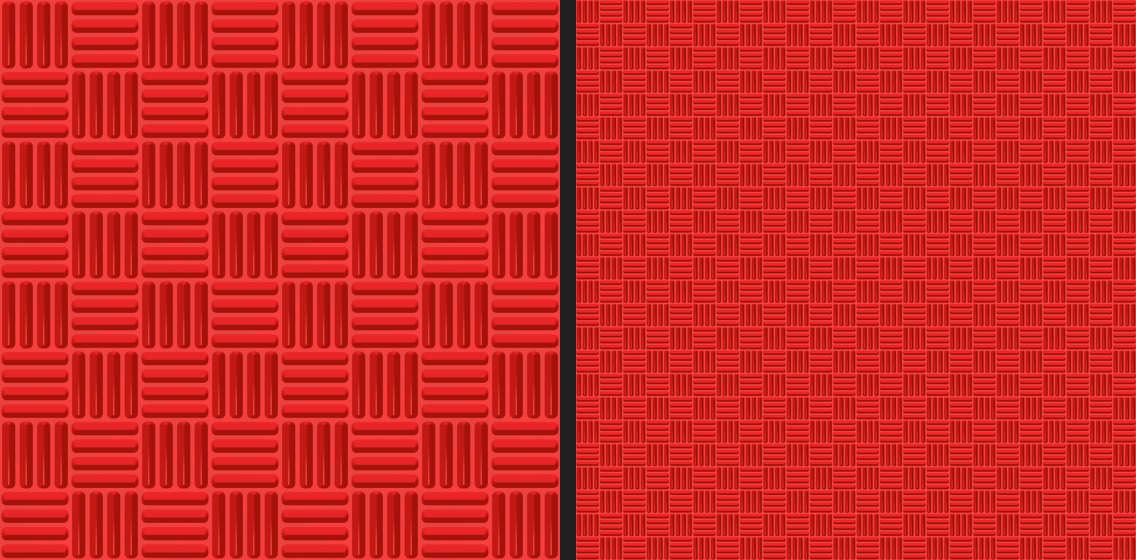
Left: one tile. Right: repeated 3 by 3.
Write a WebGL 2 fragment shader that draws this pattern.

```glsl
#version 300 es
precision highp float;
// Red rubber mat: an 8 by 8 basket weave of cells, each with four raised bars.

uniform vec2 u_resolution;
out vec4 fragColor;

const float CELLS = 8.0;
const float BARS = 4.0;
const vec2 BAR_HALF = vec2(0.476, 0.092);  // half length, half width, in cells
const float CORNER = 0.07;
const float RIDGE_END = 0.055;             // distance from ridge end to bar end
const float RIDGE_DROP = 0.010;            // level bars have a lowered ridge

const vec3 DARK = vec3(0.64, 0.07, 0.04);
const vec3 MID = vec3(0.76, 0.10, 0.08);
const vec3 BRIGHT = vec3(0.925, 0.145, 0.155);
const vec3 PALE = vec3(0.92, 0.26, 0.25);
const vec3 BASE = vec3(0.97, 0.245, 0.245);
const vec3 SHADE = vec3(0.89, 0.19, 0.18);
const vec3 GLINT = vec3(0.97, 0.34, 0.31);

float hash(vec2 p) {
    vec3 q = fract(p.xyx * vec3(0.1031, 0.1030, 0.0973));
    q += dot(q, q.yzx + 33.33);
    return fract((q.x + q.y) * q.z);
}

// Value noise that wraps after a whole number of lattice steps.
float wrapNoise(vec2 p, float period) {
    vec2 i = floor(p);
    vec2 f = fract(p);
    f = f * f * (3.0 - 2.0 * f);
    vec2 a = mod(i, period);
    vec2 b = mod(i + 1.0, period);
    return mix(mix(hash(a), hash(vec2(b.x, a.y)), f.x),
               mix(hash(vec2(a.x, b.y)), hash(b), f.x), f.y);
}

float roundedBox(vec2 p, vec2 halfSize, float radius) {
    vec2 q = abs(p) - halfSize + radius;
    return length(max(q, 0.0)) + min(max(q.x, q.y), 0.0) - radius;
}

// Position relative to the nearest bar; x runs along it, y across it.
vec2 barSpace(vec2 cellPos) {
    float across = (fract(cellPos.y * BARS) - 0.5) / BARS;
    return vec2(cellPos.x - 0.5, across);
}

// Blend the colours of the four slopes by the direction each one faces.
vec3 slopeColor(vec2 facing) {
    vec2 toward = max(facing, 0.0);
    vec2 away = max(-facing, 0.0);
    vec4 w = vec4(toward * toward, away * away) + 0.00001;
    vec3 sum = DARK * w.x + BRIGHT * w.y + MID * w.z + DARK * w.w;
    return sum / dot(w, vec4(1.0));
}

vec3 groundColor(float dist, float mottling, float gapLight) {
    float paleness = smoothstep(0.35, 0.65, 0.5 * mottling + 0.5 * gapLight);
    return mix(SHADE, mix(BASE, PALE, paleness), smoothstep(0.0, 0.014, dist));
}

vec3 barColor(vec2 bar, bool upright, float soft) {
    // Slopes fall away from a ridge segment.
    float ridgeHalf = BAR_HALF.x - RIDGE_END;
    float ridgeShift = upright ? 0.0 : -RIDGE_DROP;
    vec2 fromRidge = bar - vec2(clamp(bar.x, -ridgeHalf, ridgeHalf), ridgeShift);
    vec3 color = slopeColor(upright ? fromRidge.yx : fromRidge);

    // A thin glint follows the ridge and fades toward the top of upright bars.
    float line = 1.0 - smoothstep(0.003, 0.004 + soft, length(fromRidge));
    float fade = upright ? 0.7 * smoothstep(0.2, -0.35, bar.x) : 0.25;
    return mix(color, GLINT, line * fade);
}

void main() {
    vec2 uv = gl_FragCoord.xy / u_resolution;
    vec2 grid = uv * CELLS;
    vec2 cell = floor(grid);
    vec2 local = fract(grid);
    float soft = max(0.010, CELLS / min(u_resolution.x, u_resolution.y));

    // Neighbouring cells alternate between level and upright bars.
    bool upright = mod(cell.x + cell.y, 2.0) > 0.5;
    vec2 bar = barSpace(upright ? local.yx : local);
    float dist = roundedBox(bar, BAR_HALF, CORNER);

    float mottling = wrapNoise(uv * 32.0, 32.0);
    float gapLight = upright ? local.y : 1.0 - local.x;
    vec3 ground = groundColor(dist, mottling, gapLight);
    vec3 raised = barColor(bar, upright, soft);
    float coverage = 1.0 - smoothstep(-0.5 * soft, 0.5 * soft, dist);
    fragColor = vec4(mix(ground, raised, coverage), 1.0);
}
```
